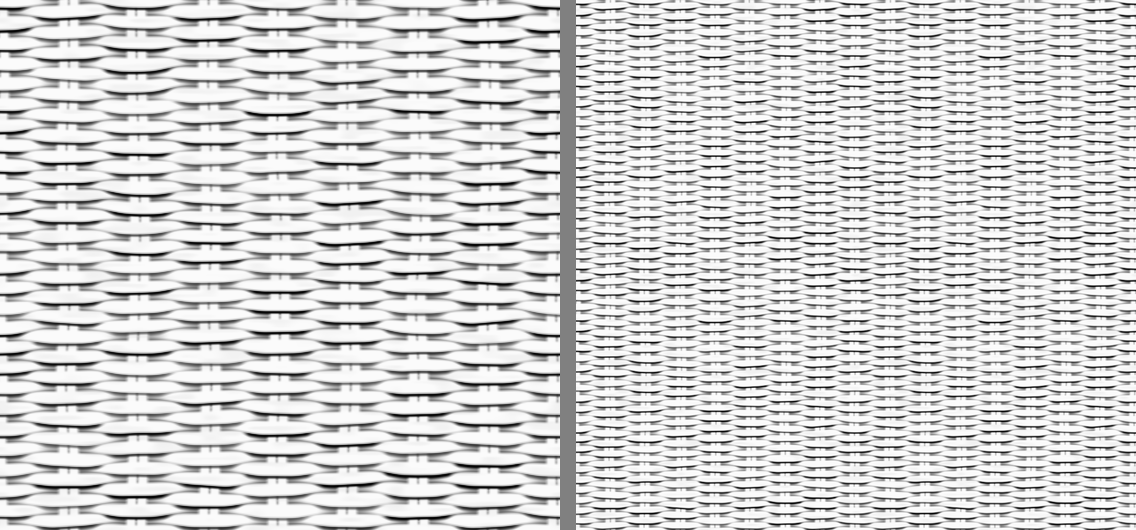
Left: one tile. Right: repeated 2 by 2.
A Shadertoy shader for this texture map:

```glsl
// Tiling white wicker weave: horizontal canes passing over and under paired upright stakes.

const float PI = 3.14159265;
const vec2 GRID = vec2(8.0, 26.0);   // stake columns, cane rows per column

// Integer hash to 0..1
float hash(vec2 cell) {
    uvec2 n = uvec2(ivec2(cell) + 64);
    uint h = n.x * 1597334677u ^ n.y * 3812015801u;
    h = (h ^ (h >> 15)) * 2246822519u;
    h = (h ^ (h >> 13)) * 3266489917u;
    return float((h ^ (h >> 16)) & 65535u) / 65535.0;
}

// Value noise that wraps after a whole period
float wrapNoise(vec2 p, vec2 period) {
    vec2 i = floor(p), f = fract(p);
    f = f * f * (3.0 - 2.0 * f);
    vec2 a = mod(i, period), b = mod(i + 1.0, period);
    return mix(mix(hash(a), hash(vec2(b.x, a.y)), f.x),
               mix(hash(vec2(a.x, b.y)), hash(b), f.x), f.y);
}

// Two round rods side by side: brightness, coverage
vec2 stakePair(float u) {
    float d = abs(abs(u) - 0.075);
    return vec2(0.98 - 0.16 * smoothstep(0.03, 0.08, d),
                1.0 - smoothstep(0.04, 0.11, d));
}

// Canes that cross in front of one column: brightness, coverage, shadow cast below
vec3 caneLayer(vec2 p, float column, float stakeCover) {
    float u = p.x - column, a = abs(u);
    float q = p.y - 0.03 - 0.5 * mod(column, 2.0);
    float row = floor(q + 0.38);
    float y = q - row;

    // Variation of each crossing, fading out where the cane goes behind
    vec2 id = mod(vec2(column, row), GRID);
    float fade = 1.0 - a * a;
    float sag = 0.08 * (hash(id + 31.0) - 0.5) * fade;
    float tilt = 0.2 * (hash(id + 67.0) - 0.5) * u * fade;
    float strength = mix(0.75, mix(0.5, 1.1, hash(id + 103.0)), fade);
    float spread = 0.12 * (hash(id + 151.0) - 0.5);

    // Flat along the middle, rising at both ends
    float top = mix(0.27, 0.14, smoothstep(0.3, 0.9, a));
    float bottom = mix(0.35, 0.13, smoothstep(0.18, 0.78, a)) + sag + tilt;
    float below = y - bottom;
    float middle = 1.0 - smoothstep(0.34 + spread, 0.56 + spread, a);

    // Rounded body, darker along its underside and where it recedes
    float light = 0.985 - 0.5 * strength * mix(0.65, 1.0, middle)
                * smoothstep(-0.13, 0.04, below);
    light *= mix(1.0, 0.7, smoothstep(0.55, 0.85, a));
    float cover = smoothstep(-top - 0.1, -top + 0.07, y)
                * (1.0 - smoothstep(-0.05, 0.03, below));

    // Contact shadow, shorter on the stakes and thin between columns
    float reach = mix(0.11, mix(0.25, 0.17, stakeCover), middle);
    float shadow = strength * mix(0.22, 1.0, middle)
                 * (1.0 - smoothstep(0.03, reach, below))
                 * smoothstep(-0.06, 0.01, below)
                 * (1.0 - smoothstep(0.8, 1.0, a));
    return vec3(light, cover, min(shadow, 0.98));
}

// Lay one set of canes over what is behind it
float layOver(float behind, vec3 cane) {
    return mix(behind * (1.0 - cane.z), cane.x, cane.y);
}

// Rear canes, then the stakes, then the front canes
float stackLayers(float ground, vec3 rear, vec2 stake, vec3 front) {
    float value = layOver(ground, rear);
    value = mix(value, stake.x, stake.y);
    return layOver(value, front);
}

void mainImage(out vec4 fragColor, in vec2 fragCoord) {
    vec2 uv = fragCoord / iResolution.xy;
    uv.y = 1.0 - uv.y;

    // Hand-woven drift of columns and rows
    vec2 p = uv * GRID;
    p.x += 0.08 * (wrapNoise(uv * vec2(8.0, 7.0), vec2(8.0, 7.0)) - 0.5) + 0.02;
    p.y -= 0.10 * sin(2.0 * PI * uv.y) + 0.03;
    p.y += 0.16 * (wrapNoise(uv * vec2(12.0, 13.0), vec2(12.0, 13.0)) - 0.5);

    // The two columns on either side
    float left = floor(p.x), right = left + 1.0;
    float between = p.x - left;
    vec2 stakeL = stakePair(between);
    vec2 stakeR = stakePair(between - 1.0);
    vec3 caneL = caneLayer(p, left, stakeL.y);
    vec3 caneR = caneLayer(p, right, stakeR.y);

    // The nearer column lies in front
    float ground = mix(0.78, 0.52, smoothstep(0.05, 0.35, abs(between - 0.5)));
    float value = mix(stackLayers(ground, caneR, stakeL, caneL),
                      stackLayers(ground, caneL, stakeR, caneR),
                      smoothstep(0.42, 0.58, between));

    // Faint streaks along the canes
    vec2 streaks = vec2(24.0, 104.0);
    value *= 1.0 - 0.04 * smoothstep(0.5, 1.0, wrapNoise(uv * streaks, streaks));
    fragColor = vec4(vec3(clamp(value, 0.0, 1.0)), 1.0);
}
```
